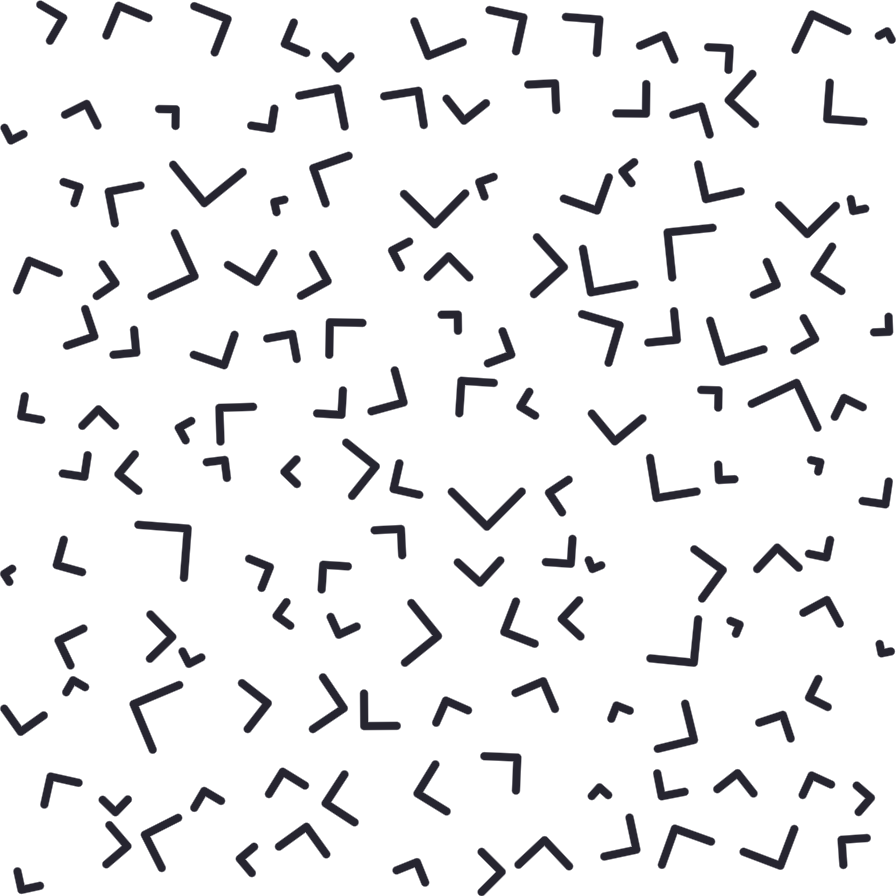
Reproduce this pattern procedurally as a WebGL 2 fragment shader.

```glsl
#version 300 es
precision highp float;

uniform vec2 u_resolution;
out vec4 fragColor;

#define CELLS 12.0          // marks per side
#define JITTER 0.29         // wander within a cell
#define STROKE 0.0045       // half line width
#define GAP 0.0075          // free space around a mark
#define MIN_RADIUS 0.0075
#define MAX_RADIUS 0.039
#define MIN_WEIGHT 0.27     // share of space claimed by the smallest marks
#define EDGE_PIXELS 1.4     // softness of the outline
#define INK vec3(0.15, 0.145, 0.19)
#define PAPER vec3(1.0)

vec3 hash3(vec2 cell) {
    uvec2 k = uvec2(ivec2(cell) + 64);
    uint n = k.x * 1597334677u ^ k.y * 3812015801u;
    vec3 result;
    for (int i = 0; i < 3; i++) {
        n = (n ^ (n >> 16)) * 2146121005u;
        n = (n ^ (n >> 15)) * 2221713035u;
        n ^= n >> 16;
        result[i] = float(n >> 8) / 16777216.0;
    }
    return result;
}

bool outside(vec2 cell) {
    return any(lessThan(cell, vec2(0.0))) || any(greaterThanEqual(cell, vec2(CELLS)));
}

// Centre (xy) and weight (z) of a mark; alternate rows are staggered.
vec3 markAt(vec2 cell) {
    vec3 h = hash3(cell);
    float stagger = mod(cell.y, 2.0) < 0.5 ? -0.25 : 0.25;
    vec2 centre = cell + 0.5 + vec2(stagger, 0.0) + JITTER * (2.0 * h.xy - 1.0);
    float margin = MIN_RADIUS + STROKE;
    return vec3(clamp(centre / CELLS, margin, 1.0 - margin), mix(MIN_WEIGHT, 1.0, h.z));
}

// Neighbours split the space between them in proportion to their weights.
float markRadius(vec2 cell, vec3 mark) {
    vec2 border = min(mark.xy, 1.0 - mark.xy);
    float radius = min(MAX_RADIUS, min(border.x, border.y) - STROKE);
    for (int y = -1; y <= 1; y++) {
        for (int x = -1; x <= 1; x++) {
            vec2 other = cell + vec2(x, y);
            if ((x == 0 && y == 0) || outside(other)) continue;
            vec3 neighbour = markAt(other);
            float share = mark.z / (mark.z + neighbour.z);
            radius = min(radius, distance(mark.xy, neighbour.xy) * share - GAP);
        }
    }
    return max(radius, MIN_RADIUS);
}

// Right-angled chevron inscribed in a circle, with round caps.
float chevron(vec2 p, float radius) {
    p.y = abs(p.y);
    vec2 tip = vec2(radius, 0.0);
    vec2 arm = vec2(-radius, radius);
    float t = clamp(dot(p - tip, arm) / dot(arm, arm), 0.0, 1.0);
    return length(p - tip - arm * t) - STROKE;
}

void main() {
    vec2 uv = gl_FragCoord.xy / u_resolution;
    vec2 home = floor(uv * CELLS);
    float dist = 1.0;

    // Nearest stroke among the surrounding marks
    for (int y = -1; y <= 1; y++) {
        for (int x = -1; x <= 1; x++) {
            vec2 cell = home + vec2(x, y);
            if (outside(cell)) continue;
            vec3 mark = markAt(cell);
            vec2 p = uv - mark.xy;
            if (length(p) > MAX_RADIUS + 2.0 * STROKE) continue;
            float angle = 6.28319 * hash3(cell + 31.0).x;
            float c = cos(angle), s = sin(angle);
            p = mat2(c, -s, s, c) * p;
            dist = min(dist, chevron(p, markRadius(cell, mark)));
        }
    }

    // Soft-edged ink on paper
    float edge = EDGE_PIXELS / min(u_resolution.x, u_resolution.y);
    float coverage = clamp(0.5 - dist / edge, 0.0, 1.0);
    fragColor = vec4(mix(PAPER, INK, coverage), 1.0);
}
```
